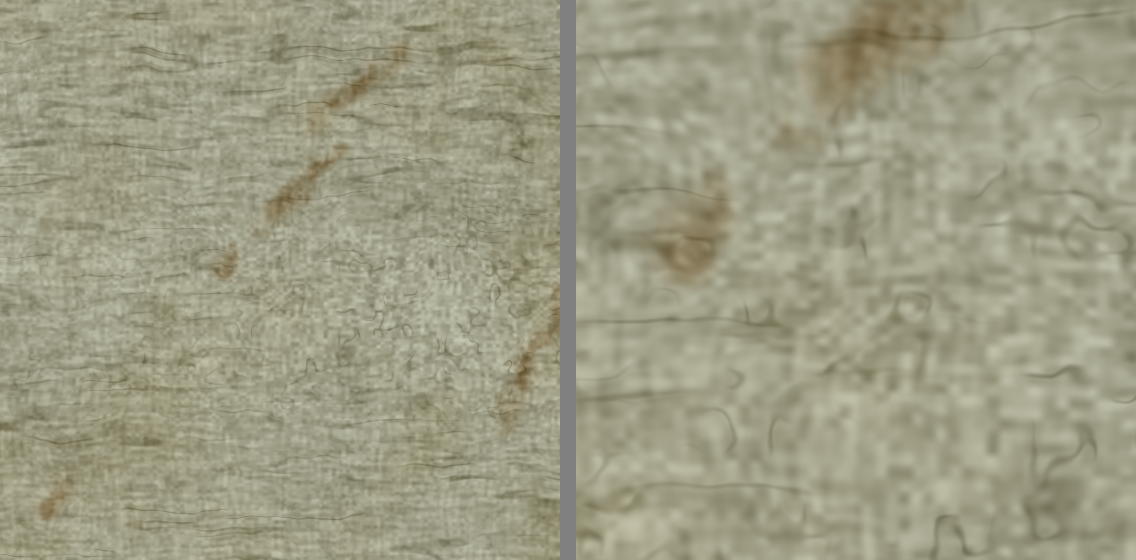
Left: the whole. Right: its middle third, enlarged.
Reproduce this texture procedurally as a Shadertoy shader.

```glsl
const vec3 PAINT = vec3(0.634, 0.634, 0.545);
const vec3 TAN = vec3(0.605, 0.585, 0.465);
const vec3 RUST = vec3(0.47, 0.39, 0.24);
const vec3 SHADE = vec3(0.96, 1.0, 1.06);

float hash(vec2 p) {
    vec3 q = fract(p.xyx * 0.1031);
    q += dot(q, q.yzx + 33.33);
    return fract((q.x + q.y) * q.z);
}

float noise(vec2 p) {
    vec2 cell = floor(p);
    vec2 f = fract(p);
    f = f * f * (3.0 - 2.0 * f);
    float low = mix(hash(cell), hash(cell + vec2(1, 0)), f.x);
    float high = mix(hash(cell + vec2(0, 1)), hash(cell + vec2(1, 1)), f.x);
    return mix(low, high, f.y);
}

float fbm(vec2 p) {
    float sum = 0.0;
    float amp = 0.5;
    for (int i = 0; i < 4; i++) {
        sum += amp * noise(p);
        p = mat2(1.6, 1.2, -1.2, 1.6) * p + 17.3;
        amp *= 0.5;
    }
    return sum / 0.9375;
}

// Thin dark line along the middle level of a noise field
float crack(vec2 p, float width) {
    return 1.0 - smoothstep(0.0, width, abs(noise(p) - 0.5));
}

float segmentDistance(vec2 p, vec2 a, vec2 b) {
    vec2 ab = b - a;
    float t = clamp(dot(p - a, ab) / dot(ab, ab), 0.0, 1.0);
    return length(p - a - ab * t);
}

float smudge(vec2 p, vec2 center, vec2 radius) {
    vec2 d = (p - center) / radius;
    return exp(-dot(d, d));
}

// Ragged rust streaks, each running from xy to zw
float rustStains(vec2 p) {
    vec4 streaks[5] = vec4[5](
        vec4(0.71, 0.91, 0.55, 0.79),
        vec4(0.60, 0.73, 0.47, 0.60),
        vec4(0.41, 0.55, 0.385, 0.51),
        vec4(1.01, 0.47, 0.90, 0.25),
        vec4(0.12, 0.145, 0.095, 0.09));
    vec2 ragged = p + 0.05 * (vec2(fbm(p * 22.0), fbm(p * 22.0 + 40.0)) - 0.5);
    float stain = 0.0;
    for (int i = 0; i < 5; i++) {
        float d = segmentDistance(ragged, streaks[i].xy, streaks[i].zw);
        stain = max(stain, 1.0 - smoothstep(0.002, 0.03, d));
    }
    return stain * smoothstep(0.2, 0.75, fbm(p * 28.0 + 9.0));
}

void mainImage(out vec4 fragColor, in vec2 fragCoord) {
    vec2 uv = fragCoord / iResolution.y;
    vec2 drift = vec2(fbm(uv * 9.0), fbm(uv * 9.0 + 60.0)) - 0.5;
    vec2 p = uv + 0.025 * drift;

    // Crackled zone across the middle, strongest at the right
    float band = smoothstep(0.2, 0.36, p.y) * (1.0 - smoothstep(0.5, 0.75, p.y));
    float rough = band * mix(0.45, 1.0, smoothstep(0.2, 0.65, p.x));
    rough *= smoothstep(0.2, 0.6, fbm(uv * 6.0 + 5.0));

    // Fine brush grain woven from horizontal, vertical and round noise
    float grain = 0.115 * (noise(p * vec2(24.0, 145.0)) - 0.5) * (1.0 - 0.5 * rough);
    grain += 0.07 * (noise(p * vec2(150.0, 32.0) + 8.0) - 0.5);
    grain += (0.10 + 0.06 * rough) * (noise(p * vec2(135.0, 160.0) + 31.0) - 0.5);
    grain += 0.07 * (fbm(uv * vec2(5.0, 9.0) + 3.0) - 0.5);

    // Long horizontal cracks and a short, branching crackle
    vec2 wavy = p + vec2(0.0, 0.006) * (noise(uv * 38.0) - 0.5);
    float broken = smoothstep(0.42, 0.72, noise(uv * vec2(16.0, 42.0) + 12.0));
    float lines = crack(wavy * vec2(7.0, 62.0), 0.13) * broken * (1.0 - 0.75 * rough);
    vec2 curl = p + 0.012 * (vec2(noise(uv * 65.0), noise(uv * 65.0 + 20.0)) - 0.5);
    float patches = smoothstep(0.35, 0.7, noise(uv * 34.0 + 44.0));
    float crackle = crack(curl * vec2(52.0, 64.0), 0.17) * patches * (0.25 + 0.75 * rough);

    // Grey grime clouds
    float grime = smudge(p, vec2(0.78, 0.63), vec2(0.13, 0.05));
    grime += smudge(p, vec2(0.95, 0.59), vec2(0.10, 0.05));
    grime += 0.7 * smudge(p, vec2(0.03, 0.38), vec2(0.12, 0.08));
    grime *= 0.5 + fbm(uv * 30.0);

    // Paint, warm ageing, rust and relief
    float ageing = smoothstep(0.38, 0.72, fbm(uv * 5.0 + 70.0));
    vec3 color = mix(PAINT, TAN, 0.55 * ageing);
    color = mix(color, RUST, 0.72 * rustStains(uv));
    float relief = grain + 0.025 * rough;
    relief -= 0.11 * lines + 0.12 * crackle + 0.055 * grime;
    color += relief * SHADE;

    fragColor = vec4(clamp(color, 0.0, 1.0), 1.0);
}
```
